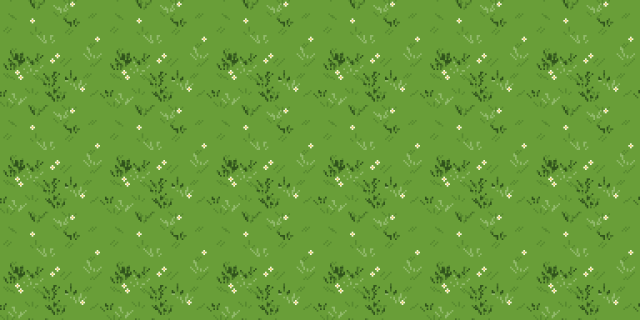
Reproduce this texture procedurally as a WebGL 1 fragment shader.

```glsl
precision highp float;
uniform vec2 u_resolution;

#define TILES vec2(6.0, 3.0)
#define CELLS 64.0
#define GRASS vec3(0.41, 0.62, 0.22)
#define SHADE vec3(0.34, 0.54, 0.185)
#define LEAF vec3(0.27, 0.44, 0.15)
#define DARK vec3(0.19, 0.33, 0.11)
#define PALE vec3(0.57, 0.73, 0.42)
#define PETAL vec3(0.97, 0.97, 0.88)
#define HEART vec3(0.93, 0.80, 0.36)

float hash(float n) {
  return fract(sin(n * 127.1 + 3.7) * 4375.85);
}

float hash2(vec2 p) {
  return fract(sin(dot(p, vec2(12.99, 78.23))) * 4375.85);
}

// Whole-cell offset from a site, wrapped around the tile
vec2 wrapOffset(vec2 cell, vec2 site) {
  return mod(cell - floor(site) + 0.5 * CELLS, CELLS) - 0.5 * CELLS;
}

// Evenly spread sites from a lattice with irrational-like steps
vec2 scatter(float n, vec2 start, vec2 stride) {
  return fract(start + n * stride) * CELLS;
}

// Group of stepped blades: fan opens them outward, lean tilts them together
float blades(vec2 d, float id, float count, float height, float fan, float lean, float width) {
  if (abs(d.x) > 10.0 || d.y < 0.0 || d.y > 8.0) return 0.0;
  float hit = 0.0;
  for (int j = 0; j < 4; j++) {
    float k = float(j) - 0.5 * (count - 1.0);
    float r = hash(id * 7.3 + float(j));
    float y = d.y - floor(r * 2.5);
    float x = d.x - floor(1.6 * k + 0.5) - (fan * k + lean) * y;
    float inside = step(0.0, y) * step(y, height * (0.65 + 0.35 * r) - 0.5);
    hit = max(hit, inside * step(abs(x), 0.5 * width) * step(float(j) + 0.5, count));
  }
  return hit;
}

vec3 meadow(vec2 cell) {
  vec3 color = GRASS;
  float grain = hash2(cell);

  // Faint slanted strokes and small v marks
  for (int i = 0; i < 20; i++) {
    float n = float(i);
    vec2 d = wrapOffset(cell, scatter(n, vec2(0.30, 0.12), vec2(0.755, 0.57)));
    float parallel = step(0.35, hash(n + 40.0));
    float lean = parallel * (hash(n + 60.0) < 0.7 ? 1.0 : -1.0);
    float count = 2.0 + floor(2.0 * hash(n + 80.0));
    color = mix(color, SHADE, blades(d, n + 20.0, count, 3.3, 1.0 - parallel, lean, 1.02));
  }

  // Dark tufts: two clumps of four, then five on their own
  for (int i = 0; i < 13; i++) {
    float n = float(i);
    float clump = floor(n / 4.0);
    float row = mod(n, 4.0) - 1.5;
    vec2 site = vec2(7.0, 25.0) + clump * vec2(25.0, -16.0);
    site += vec2((hash(n) - 0.5) * (15.0 - 7.0 * clump), row * (2.5 + 1.8 * clump));
    if (i > 7) site = scatter(n - 8.0, vec2(0.68, 0.76), vec2(0.66, 0.16));
    vec2 d = wrapOffset(cell, site);
    float count = 3.0 + step(0.4, hash(n + 9.0));
    float lean = 0.6 * (hash(n + 30.0) - 0.5);
    vec3 tone = grain < 0.5 ? DARK : (grain < 0.8 ? LEAF : SHADE);
    color = mix(color, tone, blades(d, n, count, 4.6, 0.55, lean, 1.35));
  }

  // Pale broken sprigs
  for (int i = 0; i < 6; i++) {
    float n = float(i);
    vec2 d = wrapOffset(cell, scatter(n, vec2(0.44, 0.58), vec2(0.43, -0.14)));
    float sprig = blades(d, n + 50.0, 4.0, 5.6, 0.7, 0.3 * (hash(n + 70.0) - 0.5), 1.2);
    color = mix(color, PALE, sprig * step(0.22, grain));
  }

  // Plus-shaped flowers; the last two are close twins of earlier ones
  for (int i = 0; i < 8; i++) {
    float n = float(i);
    float twin = step(5.5, n);
    vec2 site = scatter(n - 3.0 * twin, vec2(0.68, 0.96), vec2(0.62, -0.16));
    site += twin * vec2(n < 6.5 ? -3.0 : 2.0, -3.0);
    vec2 d = abs(wrapOffset(cell, site));
    float reach = d.x + d.y;
    if (reach < 1.5) color = reach < 0.5 ? HEART : PETAL;
  }
  return color;
}

void main() {
  vec2 scale = TILES * CELLS;
  vec2 p = gl_FragCoord.xy / u_resolution * scale - 0.5;

  // Blend neighbouring cells by their coverage of the pixel
  vec2 cell = floor(p);
  vec2 footprint = min(scale / u_resolution, vec2(1.0));
  vec2 f = clamp((p - cell - 0.5) / footprint + 0.5, 0.0, 1.0);
  vec3 low = mix(meadow(mod(cell, CELLS)), meadow(mod(cell + vec2(1.0, 0.0), CELLS)), f.x);
  vec3 high = mix(meadow(mod(cell + vec2(0.0, 1.0), CELLS)), meadow(mod(cell + 1.0, CELLS)), f.x);
  gl_FragColor = vec4(mix(low, high, f.y), 1.0);
}
```
